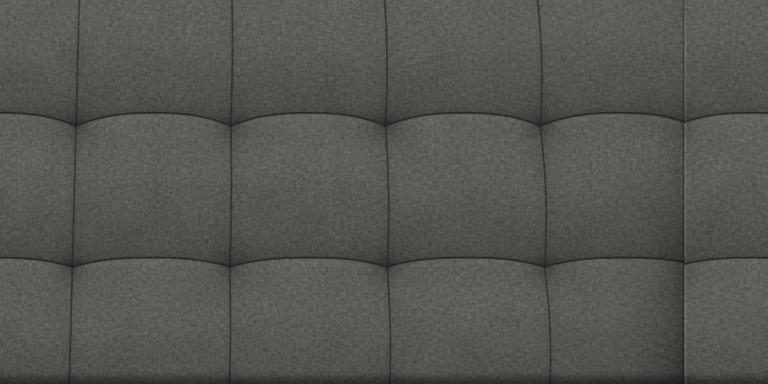
Write a WebGL 1 fragment shader that draws this texture.

```glsl
precision highp float;
// Tufted grey upholstery: panels divided by thin, leaning vertical seams and
// arched horizontal seams that pinch at buttons, with a gap between two cushions.
// Distances to the seams drive the shading; gradient noise makes the woven cloth.

uniform vec2 u_resolution;

// Layout, in canvas heights
const float FIRST_SEAM = 0.198;
const float PANEL_WIDTH = 0.403;
const float FIRST_ROW = 0.305;
const float ROW_HEIGHT = 0.367;
const float ARCH_HEIGHT = 0.024;
const float ARCH_GROWTH = 0.010;
const float CUSHION_EDGE = 1.781;
const float EDGE_TOP = 0.95;
const float NEXT_CUSHION_SEAM = 1.755;
const float SEAM_WIDTH = 0.0032;
const float ROW_SEAM_WIDTH = 0.0038;

// Shading
const vec3 CLOTH_LIGHT = vec3(0.385, 0.385, 0.365);
const vec3 CLOTH_DARK = vec3(0.285, 0.285, 0.272);
const vec3 SEAM_COLOR = vec3(0.13, 0.13, 0.125);
const float WEAVE_STRENGTH = 0.17;
const float MOTTLE_STRENGTH = 0.07;

vec2 hashGradient(vec2 cell) {
  vec2 h = vec2(dot(cell, vec2(127.1, 311.7)), dot(cell, vec2(269.5, 183.3)));
  return fract(sin(h) * 43758.5) * 2.0 - 1.0;
}

float gradientNoise(vec2 p) {
  vec2 i = floor(p), f = fract(p);
  vec2 w = f * f * f * (f * (f * 6.0 - 15.0) + 10.0);
  vec2 e = vec2(0.0, 1.0);
  float a = dot(hashGradient(i), f);
  float b = dot(hashGradient(i + e.yx), f - e.yx);
  float c = dot(hashGradient(i + e.xy), f - e.xy);
  float d = dot(hashGradient(i + e.yy), f - e.yy);
  return mix(mix(a, b, w.x), mix(c, d, w.x), w.y);
}

// Mixed vertical and horizontal fibres with coarser flecks
float weave(vec2 p) {
  return gradientNoise(p * vec2(170.0, 75.0))
       + gradientNoise(p * vec2(70.0, 180.0) + 31.0)
       + 0.8 * gradientNoise(p * vec2(105.0, 95.0) + 67.0);
}

float buttonHeight(float row) { return FIRST_ROW + ROW_HEIGHT * row; }

float rowSeam(float row, float arch) {
  return buttonHeight(row) + arch * (ARCH_HEIGHT + ARCH_GROWTH * row);
}

float line(float d, float width, float pixel) {
  return 1.0 - smoothstep(0.5 * width - 0.5 * pixel, 0.5 * width + pixel, abs(d));
}

void main() {
  vec2 p = gl_FragCoord.xy / u_resolution.y;
  float pixel = 1.0 / u_resolution.y;
  float nextCushion = step(CUSHION_EDGE, p.x);

  // Signed distance to the nearest vertical seam, which leans and bows by column
  float x = p.x - mix(FIRST_SEAM, NEXT_CUSHION_SEAM, nextCushion);
  float column = floor(x / PANEL_WIDTH + 0.5);
  float lean = (0.026 - 0.019 * column) * (p.y - buttonHeight(1.0));
  float rowPhase = (p.y - FIRST_ROW) / ROW_HEIGHT;
  float bow = 0.003 * column * abs(sin(3.14159 * rowPhase));
  float dx = x - column * PANEL_WIDTH - (lean + bow) * (1.0 - nextCushion);

  // Row of the panel and distances to the arched seams around it
  float reach = clamp(abs(dx) / (0.5 * PANEL_WIDTH), 0.0, 1.0);
  float arch = 1.0 - pow(1.0 - reach, 2.5);
  float row = step(rowSeam(0.0, arch), p.y) + step(rowSeam(1.0, arch), p.y) - 1.0;
  float above = p.y - rowSeam(row, arch);
  float below = rowSeam(row + 1.0, arch) - p.y;
  float v = above / (above + below);

  // Padded panel: lit on top, shaded underneath and towards the seams
  float light = mix(0.25, 0.86, smoothstep(0.0, 0.75, v));
  light += 0.10 * (p.y - 0.5);
  light -= 0.30 * exp(-abs(dx) / 0.022);
  light -= 0.42 * exp(-above / 0.016);
  light += 0.16 * exp(-abs(below - 0.012) / 0.008);
  vec3 color = mix(CLOTH_DARK, CLOTH_LIGHT, light);

  // Soft pinch around the buttons
  float nearestRow = clamp(floor(rowPhase + 0.5), 0.0, 1.0);
  float button = length(vec2(dx * 0.75, p.y - buttonHeight(nearestRow)));
  color *= 1.0 - 0.34 * exp(-button / 0.026);

  // Cloth
  color *= 1.0 + WEAVE_STRENGTH * weave(p) + MOTTLE_STRENGTH * gradientNoise(p * 11.0);

  // Seams
  float fade = 0.60 + 0.15 * gradientNoise(p * 14.0);
  color = mix(color, SEAM_COLOR, fade * line(dx, SEAM_WIDTH, pixel));
  color = mix(color, SEAM_COLOR, 0.78 * line(min(above, below), ROW_SEAM_WIDTH, pixel));

  // Gap between cushions: shadow on the left, pale rim on the right
  float gap = p.x - CUSHION_EDGE;
  float gapFade = 1.0 - smoothstep(EDGE_TOP - 0.02, EDGE_TOP + 0.02, p.y);
  float shadow = (1.0 - nextCushion) * exp(min(gap, 0.0) / 0.075);
  color *= 1.0 - shadow * mix(0.40, 0.06, smoothstep(0.0, 0.9, p.y));
  color *= 1.0 + 0.16 * gapFade * line(gap - 0.004, 0.004, pixel);
  color *= 1.0 - 0.30 * line(gap + 0.001, 0.002, pixel);

  // Shade along the lower border
  color *= 1.0 - 0.42 * (1.0 - smoothstep(0.0, 0.035, p.y));
  gl_FragColor = vec4(color, 1.0);
}
```
